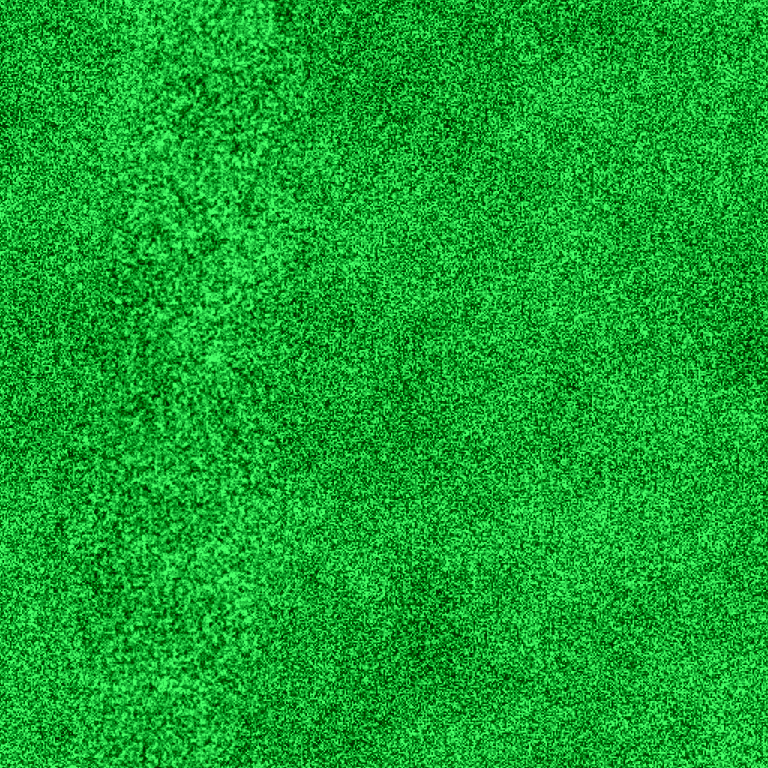
Give the GLSL for this texture, as a WebGL 1 fragment shader.

```glsl
precision highp float;

// Dense green grain, like clipped turf: fine random speckle over faint clouds.
// Smooth value noise at several scales is summed into one tone, which a
// green ramp colours; a wavering upright band on the left has coarser grain.

uniform vec2 u_resolution;

const float FINE_CELLS = 512.0;    // grains across the canvas
const float COARSE_CELLS = 256.0;
const float CLUMP_CELLS = 128.0;
const float MEAN_TONE = 0.638;
const float GRAIN_CONTRAST = 0.95;
const float CLUMP_CONTRAST = 0.17;
const float CLOUD_CONTRAST = 0.30;

float hash(vec2 p) {
  vec3 q = fract(vec3(p.xyx) * 0.1031);
  q += dot(q, q.yzx + 33.33);
  return fract((q.x + q.y) * q.z);
}

// Smoothly interpolated lattice noise, centred on zero.
float valueNoise(vec2 p, float seed) {
  vec2 cell = floor(p);
  vec2 t = smoothstep(0.0, 1.0, p - cell);
  cell += seed;
  float low = mix(hash(cell), hash(cell + vec2(1.0, 0.0)), t.x);
  float high = mix(hash(cell + vec2(0.0, 1.0)), hash(cell + vec2(1.0, 1.0)), t.x);
  return mix(low, high, t.y) - 0.5;
}

// Soft blotches from broad to small.
float clouds(vec2 p, float seed) {
  float sum = 0.0;
  float weight = 0.42;
  for (int octave = 0; octave < 4; octave++) {
    sum += weight * valueNoise(p, seed + 37.0 * float(octave));
    p = 2.03 * p + 0.37;
    weight *= 0.72;
  }
  return sum;
}

// Share of coarse grain: strongest along a wandering vertical band.
float coarseShare(vec2 uv) {
  float centre = 0.25 + 0.10 * (uv.y - 0.5) + 0.12 * valueNoise(uv * 4.0, 71.0);
  float band = 1.0 - smoothstep(0.04, 0.26, abs(uv.x - centre));
  return 0.08 + 0.52 * band;
}

// Blend of two grain sizes, rescaled to hold its contrast.
float grain(vec2 uv, float coarse) {
  float fine = valueNoise(uv * FINE_CELLS - 0.16, 11.0);
  float broad = 0.86 * valueNoise(uv * COARSE_CELLS, 311.0);
  return mix(fine, broad, coarse) / length(vec2(coarse, 1.0 - coarse));
}

// Dark tones are pure green; red and blue enter as it brightens.
vec3 greenRamp(float tone) {
  float red = 0.61 * max(tone - 0.55, 0.0);
  float blue = 0.65 * max(tone - 0.38, 0.0);
  return vec3(red, tone, blue);
}

void main() {
  vec2 uv = gl_FragCoord.xy / min(u_resolution.x, u_resolution.y);
  float coarse = coarseShare(uv);

  float tone = MEAN_TONE;
  tone += GRAIN_CONTRAST * grain(uv, coarse);
  tone += CLUMP_CONTRAST * (0.5 + coarse) * valueNoise(uv * CLUMP_CELLS, 523.0);
  tone += CLOUD_CONTRAST * clouds(uv * 7.0, 131.0);

  gl_FragColor = vec4(greenRamp(clamp(tone, 0.16, 1.0)), 1.0);
}
```
